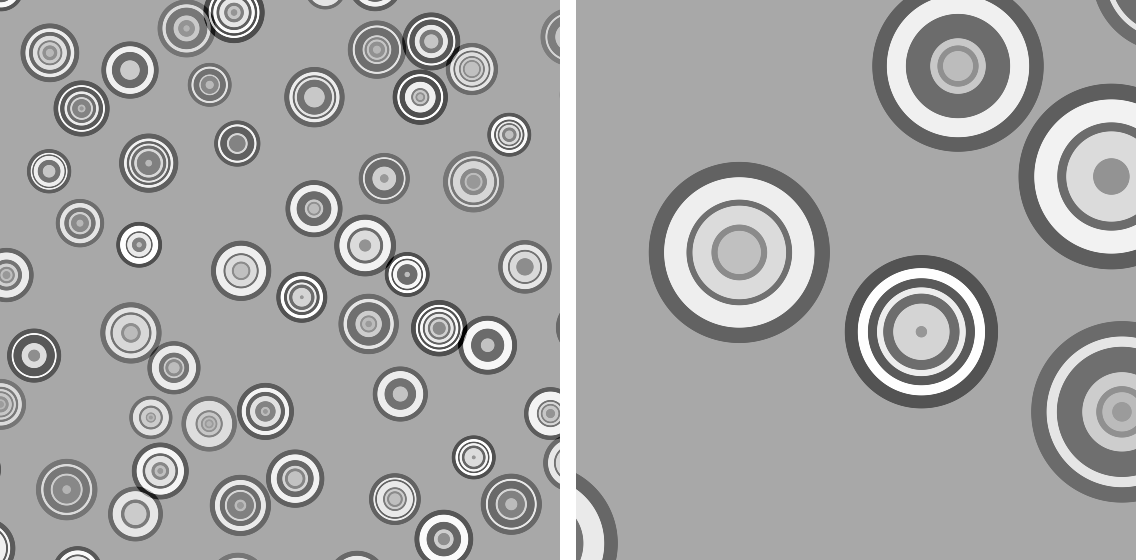
Left: the whole. Right: its middle third, enlarged.
Write a WebGL 2 fragment shader that draws this pattern.

```glsl
#version 300 es
precision highp float;
// Scattered discs of concentric light and dark rings on flat grey, summed where they overlap.

#define CELLS 11.0        // candidate cells per canvas height
#define SPACING 0.96      // least distance between centres, in cells
#define RADIUS_MIN 0.035
#define RADIUS_MAX 0.0555
#define CONTRAST_MIN 0.16
#define CONTRAST_MAX 0.36
#define CENTRE_FADE 0.18  // share of contrast left at the disc centre
#define RIM_WIDTH 0.17    // outer dark ring, as a share of the radius
#define RING_MIN 0.065
#define RING_MAX 0.34
#define MAX_RINGS 9
#define BACKGROUND 0.66

uniform vec2 u_resolution;
out vec4 fragColor;

// Integer hash of a cell and a channel, giving 0 to 1.
float hash(ivec2 cell, int channel) {
    uint h = uint(cell.x) * 1597334677u ^ uint(cell.y) * 3812015801u ^ uint(channel) * 2654435769u;
    h = (h ^ (h >> 16)) * 2146121005u;
    h = (h ^ (h >> 15)) * 2221713035u;
    h ^= h >> 16;
    return float(h >> 8) / 16777216.0;
}

vec2 candidate(ivec2 cell) {
    return vec2(cell) + vec2(hash(cell, 0), hash(cell, 1));
}

// A candidate is kept when no nearby one has a higher priority.
bool isKept(ivec2 cell) {
    vec2 centre = candidate(cell);
    float priority = hash(cell, 2);
    for (int y = -1; y <= 1; y++) {
        for (int x = -1; x <= 1; x++) {
            ivec2 other = cell + ivec2(x, y);
            if (other != cell && hash(other, 2) > priority
                && distance(candidate(other), centre) < SPACING) return false;
        }
    }
    return true;
}

// Signed tone of one disc: alternating rings, full strength outside, fading towards the centre.
float discTone(ivec2 cell, float dist, float radius, float blur) {
    float contrast = mix(CONTRAST_MIN, CONTRAST_MAX, sqrt(hash(cell, 4)));
    float edge = 1.0;
    float ringSign = -1.0;
    float tone = 0.0;
    for (int i = 0; i < MAX_RINGS; i++) {
        float inside = 1.0 - smoothstep(edge * radius - blur, edge * radius + blur, dist);
        float strength = contrast * mix(CENTRE_FADE, 1.0, smoothstep(0.0, 0.85, edge));
        tone = mix(tone, ringSign * strength, inside);
        float pick = hash(cell, 5 + i);
        edge -= i == 0 ? RIM_WIDTH : mix(RING_MIN, RING_MAX, pick * pick);
        if (edge < 0.07) break;
        ringSign = -ringSign;
    }
    return tone;
}

void main() {
    vec2 uv = gl_FragCoord.xy / u_resolution.y;
    float blur = 0.5 / u_resolution.y;
    ivec2 home = ivec2(floor(uv * CELLS));
    float shade = BACKGROUND;

    // Sum the discs that reach this point.
    for (int y = -1; y <= 1; y++) {
        for (int x = -1; x <= 1; x++) {
            ivec2 cell = home + ivec2(x, y);
            float dist = distance(uv, candidate(cell) / CELLS);
            float radius = mix(RADIUS_MIN, RADIUS_MAX, sqrt(hash(cell, 3)));
            if (dist < radius + blur && isKept(cell)) {
                shade += discTone(cell, dist, radius, blur);
            }
        }
    }
    fragColor = vec4(vec3(clamp(shade, 0.0, 1.0)), 1.0);
}
```
